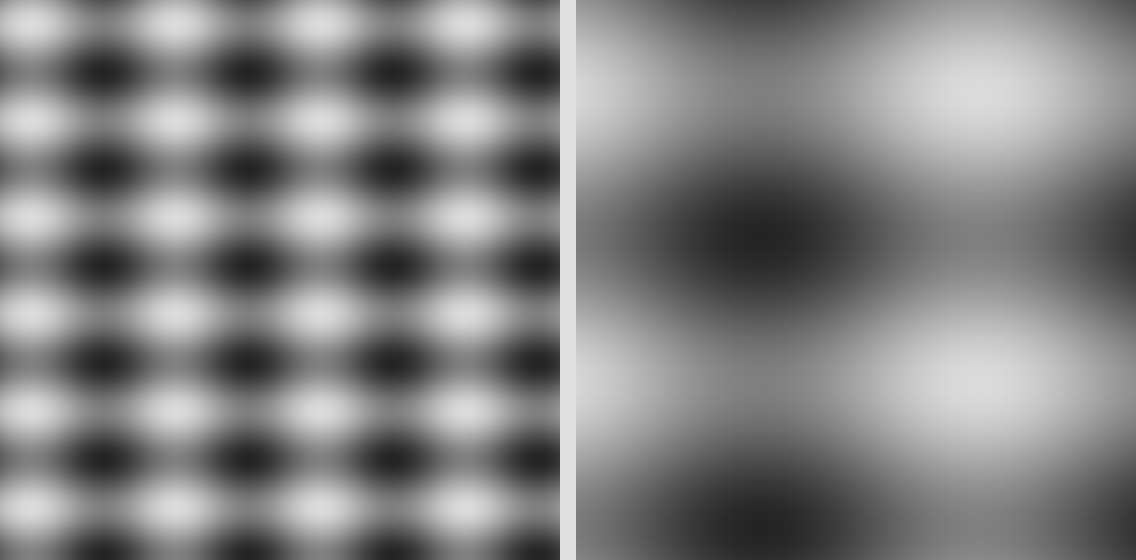
Left: the whole. Right: its middle third, enlarged.
Write a Shadertoy shader that draws this pattern.

```glsl
const float TAU = 6.2831853;

// Cosine waves along each axis, with a crest at the given position
vec2 axisWaves(vec2 p, vec2 crest, vec2 repeats) {
    return cos(TAU * repeats * (p - crest));
}

// Grey level of two equally strong crossed waves
float crossedWaves(vec2 waves, float middle, float amplitude) {
    return middle + amplitude * (waves.x + waves.y);
}

void mainImage(out vec4 fragColor, in vec2 fragCoord) {
    vec2 uv = fragCoord / iResolution.xy;

    // Repeats across and down, and the lowest left bright spot
    vec2 repeats = vec2(3.865, 5.792);
    vec2 crest = vec2(0.0553, 0.0932);

    vec2 waves = axisWaves(uv, crest, repeats);
    float grey = crossedWaves(waves, 0.5, 0.18);
    fragColor = vec4(vec3(grey), 1.0);
}
```
